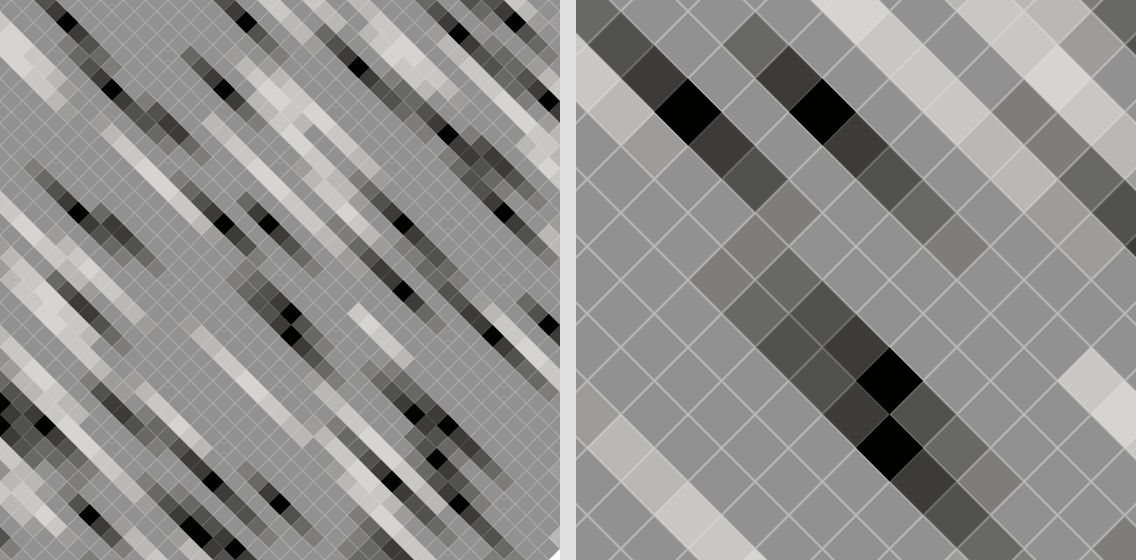
Left: the whole. Right: its middle third, enlarged.
Write a Shadertoy shader that draws this pattern.

```glsl
// A grey lattice of diamond cells, crossed by dark and light diagonal streaks.
// Each diagonal lane is cut into slots; a hash gives a slot an empty, dark or
// light streak, whose stepped tones climb to a peak and fall away again.

const float DIAGONALS = 25.0;      // diamonds across and down the canvas
const float LINE_WIDTH = 0.0013;   // in canvas units
const float DARK_SHARE = 0.33;     // chance of a dark streak in a slot
const float STREAK_SHARE = 0.61;   // chance of any streak in a slot
const vec3 GROUND = vec3(0.572, 0.57, 0.57);
const vec3 LINE_COLOR = vec3(0.86);
const vec3 WARM_TINT = vec3(0.004, 0.002, -0.014);

float hash(vec2 p) {
    return fract(sin(dot(p, vec2(127.1, 311.7))) * 43758.5453);
}

// Stepped tones from the tip of a streak (0) to its peak (1)
float darkTone(float t) {
    if (t > 0.91) return 0.0;
    if (t > 0.68) return 0.23;
    if (t > 0.43) return 0.315;
    return t > 0.2 ? 0.405 : 0.49;
}

float lightTone(float t) {
    if (t > 0.8) return 0.83;
    if (t > 0.42) return 0.78;
    return t > 0.16 ? 0.72 : 0.61;
}

// Height on the skewed ramp of a streak, negative beyond its ends
float streakHeight(float along, float period, vec2 seed) {
    float span = period * mix(0.56, 0.96, hash(seed + 3.7));
    float start = (period - span) * hash(seed + 9.2);
    float peak = mix(0.35, 0.65, hash(seed + 15.4));
    float u = (along - start) / span;
    return min(u / peak, (1.0 - u) / (1.0 - peak));
}

// Flat colour of one diamond; x runs along the lane, y numbers the lane
vec3 cellColor(vec2 cell) {
    if (cell.x >= 2.0 * DIAGONALS) return vec3(1.0);   // open corner
    float lane = cell.y;
    float period = mix(8.0, 17.0, hash(vec2(lane, 71.3)));
    float along = cell.x + 40.0 * hash(vec2(lane, 23.9));
    float slot = floor(along / period);
    vec2 seed = vec2(lane, slot);
    float kind = hash(seed + 0.5);
    float height = streakHeight(along - slot * period, period, seed);
    if (kind > STREAK_SHARE || height < 0.0) return GROUND;
    float tone = kind < DARK_SHARE ? darkTone(height) : lightTone(height);
    return max(vec3(tone) + WARM_TINT, 0.0);
}

// Colour of the cells with edges smoothed over one pixel
vec3 smoothCells(vec2 grid, float pixel) {
    vec2 low = floor(grid);
    vec2 w = clamp((grid - low - 0.5) / pixel + 0.5, 0.0, 1.0);
    vec3 nearSide = mix(cellColor(low), cellColor(low + vec2(1, 0)), w.x);
    vec3 farSide = mix(cellColor(low + vec2(0, 1)), cellColor(low + 1.0), w.x);
    return mix(nearSide, farSide, w.y);
}

// Pixel coverage of the hairlines between cells
float latticeLines(vec2 grid, float halfWidth, float pixel) {
    vec2 dist = abs(fract(grid) - 0.5);
    vec2 inner = max(dist - 0.5 * pixel, -halfWidth);
    vec2 outer = min(dist + 0.5 * pixel, halfWidth);
    vec2 cover = clamp((outer - inner) / pixel, 0.0, 1.0);
    return max(cover.x, cover.y);
}

void mainImage(out vec4 fragColor, in vec2 fragCoord) {
    // Diagonal axes, with whole numbers at the cell centres
    vec2 uv = fragCoord / iResolution.y;
    vec2 p = vec2(uv.x, 1.0 - uv.y) * 2.0 * DIAGONALS;
    vec2 grid = 0.5 * vec2(p.x + p.y, p.x - p.y);
    float scale = DIAGONALS * sqrt(2.0);
    float pixel = scale / iResolution.y;

    vec3 color = smoothCells(grid, pixel);

    // Hairlines fade out over the dark cells
    float line = latticeLines(grid, 0.5 * LINE_WIDTH * scale, pixel);
    float strength = 0.5 * smoothstep(0.0, 0.57, color.g);
    color = mix(color, max(color, LINE_COLOR), line * strength);
    fragColor = vec4(color, 1.0);
}
```
